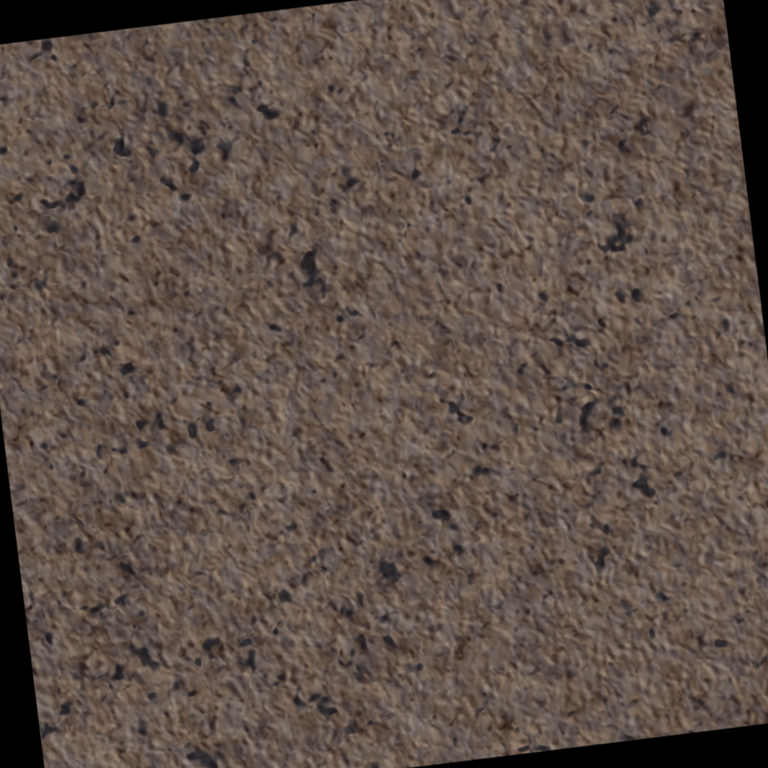
This texture is drawn by a three.js fragment shader. Its source:

```glsl
// A tilted square slab of brown speckled granite on black.
varying vec2 vUv;

float hash(vec2 p) {
  return fract(sin(dot(p, vec2(127.1, 311.7))) * 43758.5453);
}

float noise(vec2 p) {
  vec2 i = floor(p);
  vec2 f = fract(p);
  f = f * f * (3.0 - 2.0 * f);
  return mix(mix(hash(i), hash(i + vec2(1.0, 0.0)), f.x),
             mix(hash(i + vec2(0.0, 1.0)), hash(i + vec2(1.0, 1.0)), f.x), f.y);
}

mat2 rotation(float a) {
  return mat2(cos(a), -sin(a), sin(a), cos(a));
}

// Rough surface height: coarse grains with finer grit on top.
float height(vec2 p) {
  return 0.62 * noise(p * 125.0) + 0.38 * noise(rotation(0.6) * p * 230.0 + 31.0);
}

// Dark mineral flecks, gathered in loose clumps with ragged outlines.
float flecks(vec2 p) {
  float clump = 0.26 * noise(p * 13.0 + 5.0);
  float body = 0.60 * noise(rotation(0.9) * p * 52.0 + 17.0);
  float ragged = 0.30 * noise(rotation(0.4) * p * 120.0 + 43.0);
  return smoothstep(0.78, 0.97, clump + body + ragged);
}

void main() {
  // Slab frame, turned anticlockwise about the centre.
  vec2 slab = rotation(-0.123) * (vUv - 0.5);
  slab = vec2(dot(vUv - 0.5, vec2(0.9924, 0.1227)),
              dot(vUv - 0.5, vec2(-0.1227, 0.9924)));

  // Grain space runs along the falling diagonal, with a slight warp.
  vec2 warp = vec2(noise(vUv * 60.0), noise(vUv * 60.0 + 19.0)) - 0.5;
  vec2 p = vUv + 0.006 * warp;
  vec2 grain = vec2(dot(p, vec2(0.60, -0.80)) * 0.75, dot(p, vec2(0.80, 0.60)));

  // Brightness from grain height, side-lit relief and broad mottling.
  float h = height(grain);
  float relief = h - height(grain - vec2(0.0, 0.005));
  float mottle = noise(p * 38.0 + 7.0) - 0.5;
  float cloud = noise(p * 6.0 + 3.0) - 0.5;
  float tone = 0.412 + 0.20 * (h - 0.5) + 0.16 * relief + 0.08 * mottle + 0.03 * cloud;

  // Small dim pits between the grains.
  float pits = smoothstep(0.68, 0.95, noise(rotation(0.7) * p * 105.0 + 61.0));
  tone -= 0.11 * pits;

  // Warm brown ramp with patches of rust and grey.
  vec3 color = vec3(tone, tone * 0.96 - 0.045, tone * 0.85 - 0.035);
  float rust = noise(grain * 85.0 + 71.0) - 0.5;
  color += rust * vec3(0.035, -0.008, -0.05);

  // Blue-black flecks.
  vec3 fleckColor = vec3(0.12, 0.115, 0.14) + 0.12 * (h - 0.5);
  color = mix(color, fleckColor, 0.88 * flecks(p));

  // Black surround with a softened edge.
  float edge = max(abs(slab.x), abs(slab.y)) - 0.5;
  color *= 1.0 - smoothstep(-0.0015, 0.0015, edge);
  gl_FragColor = vec4(color, 1.0);
}
```
